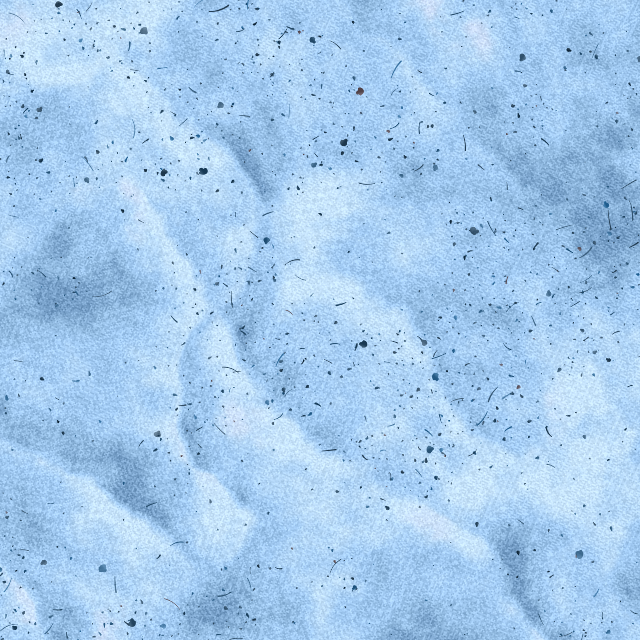
This texture is drawn by a WebGL 2 fragment shader. Its source:

```glsl
#version 300 es
precision highp float;
// Pale blue rippled sand with soft hollows, fine grain and scattered dark debris.

uniform vec2 u_resolution;
out vec4 fragColor;

// Sand tones from shade to light
const vec3 SHADE = vec3(0.47, 0.63, 0.79);
const vec3 DUSK  = vec3(0.58, 0.74, 0.89);
const vec3 BODY  = vec3(0.64, 0.80, 0.96);
const vec3 PALE  = vec3(0.70, 0.84, 0.97);
const vec3 LIGHT = vec3(0.78, 0.895, 0.99);
const vec3 BLUSH = vec3(0.84, 0.86, 0.97);

// Debris colours
const vec3 INK   = vec3(0.04, 0.13, 0.20);
const vec3 STEEL = vec3(0.12, 0.40, 0.62);
const vec3 RUST  = vec3(0.30, 0.24, 0.26);

// Relief and grain
const vec2  DUNE_SCALE   = vec2(4.2, 5.8);   // along and across the ripples
const float WARP         = 0.22;
const float MEAN_TONE    = 2.15;             // 0 is SHADE, 4 is LIGHT
const float SLOPE_GAIN   = 0.62;
const float BROAD_GAIN   = 5.6;
const float MOTTLE_GAIN  = 2.8;
const float GRAIN_GAIN   = 0.20;
const float GRAIN_SCALE  = 450.0;
const float CLUSTER_SCALE = 11.0;

float hash(vec2 p) {
    return fract(sin(dot(p, vec2(127.1, 311.7))) * 43758.5453);
}

float noise(vec2 p) {
    vec2 i = floor(p), f = fract(p);
    f = f * f * f * (f * (f * 6.0 - 15.0) + 10.0);
    return mix(mix(hash(i), hash(i + vec2(1, 0)), f.x),
               mix(hash(i + vec2(0, 1)), hash(i + vec2(1, 1)), f.x), f.y);
}

mat2 rotation(float a) {
    return mat2(cos(a), sin(a), -sin(a), cos(a));
}

float fbm(vec2 p) {
    float sum = 0.0, amp = 0.5;
    for (int i = 0; i < 5; i++) {
        sum += amp * noise(p);
        p = rotation(0.6) * p * 2.03 + 7.3;
        amp *= 0.5;
    }
    return sum;
}

// Creased height, so that slopes change sharply along the crests
float ridge(vec2 p) {
    return 1.0 - abs(2.0 * noise(p) - 1.0);
}

float sandTone(vec2 uv) {
    vec2 warp = vec2(fbm(uv * 4.5 + 3.1), fbm(uv * 4.5 + 19.7)) - 0.485;
    vec2 p = rotation(0.8) * (uv + WARP * warp) * DUNE_SCALE + 11.0;
    vec2 towardLight = vec2(0.07, 0.13);
    float slope = (ridge(p + towardLight) - ridge(p)) / length(towardLight);
    float broad = fbm(rotation(0.5) * (uv + WARP * warp) * 6.0 + 31.0) - 0.485;
    float mottle = fbm(uv * 24.0 + 5.0) - 0.485;
    return MEAN_TONE + SLOPE_GAIN * slope + BROAD_GAIN * broad + MOTTLE_GAIN * mottle;
}

vec3 sandColor(float tone) {
    vec3 c = mix(SHADE, DUSK, clamp(tone, 0.0, 1.0));
    c = mix(c, BODY, clamp(tone - 1.0, 0.0, 1.0));
    c = mix(c, PALE, clamp(tone - 2.0, 0.0, 1.0));
    return mix(c, LIGHT, clamp(tone - 3.0, 0.0, 1.0));
}

// Uneven capsules, one per occupied cell; ranges are (min, max)
void scatter(inout vec3 color, vec2 uv, float cells, float chance,
             vec2 halfLength, vec2 radius, float seed) {
    float edge = 0.55 / u_resolution.y;
    for (int k = 0; k < 9; k++) {
        vec2 id = floor(uv * cells) + vec2(k % 3, k / 3) - 1.0;
        vec2 key = id + seed;
        float cluster = smoothstep(0.35, 0.85, noise(id / cells * CLUSTER_SCALE + 2.0));
        if (hash(key) > chance * (0.25 + 2.2 * cluster)) continue;

        vec2 jitter = vec2(hash(key + 17.3), hash(key + 41.9));
        vec2 q = rotation(6.2832 * hash(key + 5.7)) * (uv - (id + jitter) / cells);
        float size = hash(key + 63.1);
        float len = mix(halfLength.x, halfLength.y, size * size);
        float rad = mix(radius.x, radius.y, pow(hash(key + 88.3), 2.0));
        float bend = hash(key + 29.5) - 0.5;
        q.y += 0.5 * bend * q.x * q.x / (len + 2.0 * rad);
        float lump = 1.0 + 0.15 * sin(2.0 * atan(q.y, q.x) + 6.0 * size);
        float taper = 1.0 - 0.35 * clamp(q.x / len, -1.0, 1.0);
        float d = length(vec2(max(abs(q.x) - len, 0.0), q.y)) - rad * lump * taper;

        float kind = hash(key + 71.7);
        vec3 tint = mix(INK, STEEL, kind * kind * 0.9);
        tint = mix(tint, RUST, step(0.96, kind));
        tint += 0.14 * smoothstep(-0.2, 1.0, q.y / rad);
        float cover = 1.0 - smoothstep(-edge, edge, d);
        color = mix(color, tint, cover * mix(0.6, 1.0, hash(key + 53.9)));
    }
}

void main() {
    vec2 uv = gl_FragCoord.xy / u_resolution.y;
    float tone = sandTone(uv);
    vec3 color = sandColor(tone);

    // Faint blush on some of the brightest sand
    float blush = smoothstep(0.6, 0.85, noise(uv * 6.0 + 47.0));
    color = mix(color, BLUSH, 0.6 * blush * smoothstep(2.8, 4.2, tone));

    // Grain, a little rougher in the shade
    float grain = noise(rotation(0.4) * uv * GRAIN_SCALE) - 0.5;
    color += GRAIN_GAIN * grain * mix(1.1, 0.75, clamp(tone / 4.0, 0.0, 1.0));

    // Crumbs, specks, twigs and pebbles
    scatter(color, uv, 85.0, 0.12, vec2(0.0002, 0.0012), vec2(0.0006, 0.0013), 401.0);
    scatter(color, uv, 46.0, 0.17, vec2(0.0005, 0.0028), vec2(0.0010, 0.0023), 3.0);
    scatter(color, uv, 22.0, 0.34, vec2(0.0030, 0.0160), vec2(0.0005, 0.0012), 131.0);
    scatter(color, uv, 14.0, 0.20, vec2(0.0010, 0.0030), vec2(0.0024, 0.0054), 257.0);
    fragColor = vec4(color, 1.0);
}
```
